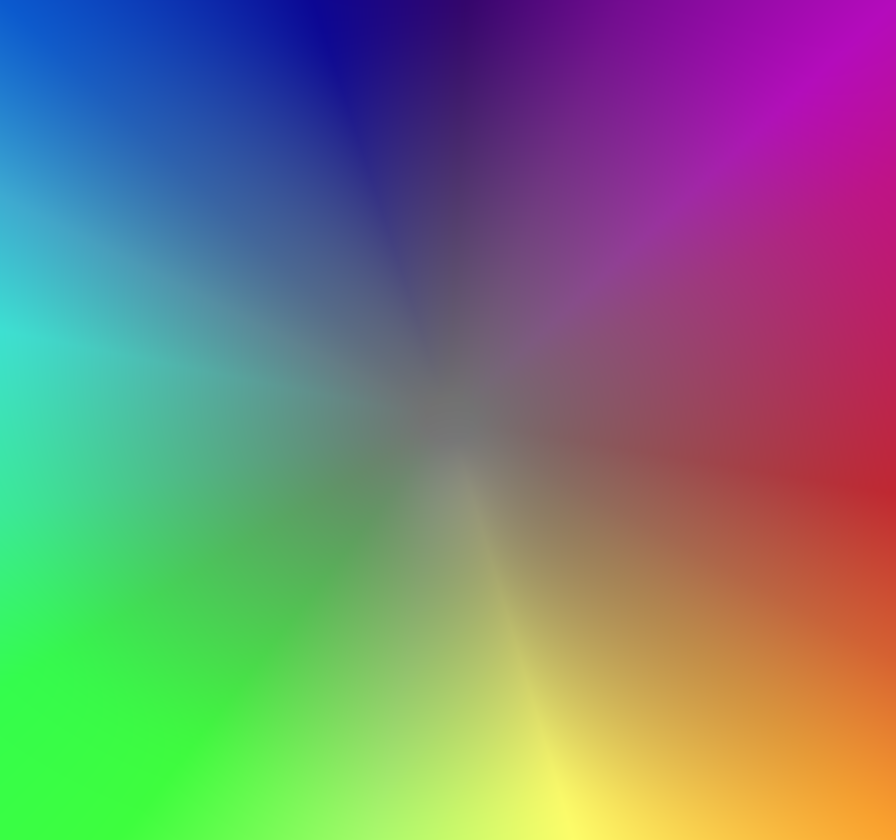
Reproduce this background procedurally as a Shadertoy shader.

```glsl
// A soft colour wheel: vivid rim hues fade radially into a neutral grey hub.
// Each hue stop has an angle and a reach, the radius where it is fully vivid;
// neighbouring stops are blended by angle, then mixed with the grey by radius.

const vec2 HUB = vec2(0.502, 0.5);
const vec3 HUB_GREY = vec3(0.435);
const float HUB_SIZE = 0.05;      // radius of the flat grey core
const float RIM_SOFTNESS = 0.01;  // rounding where a hue becomes fully vivid

const vec2 GLOW_CENTRE = vec2(0.51, 0.42);
const vec2 GLOW_SIZE = vec2(0.07, 0.08);
const float GLOW_STRENGTH = 0.05;

const int STOP_COUNT = 16;

// Rim hues, counter-clockwise from the right edge
const vec3 RIM_HUE[STOP_COUNT] = vec3[](
    vec3(0.76, 0.06, 0.53), vec3(0.71, 0.04, 0.74),
    vec3(0.45, 0.03, 0.57), vec3(0.19, 0.00, 0.42),
    vec3(0.04, 0.02, 0.58), vec3(0.03, 0.35, 0.82),
    vec3(0.23, 0.68, 0.84), vec3(0.23, 0.90, 0.84),
    vec3(0.22, 0.94, 0.60), vec3(0.20, 1.00, 0.30),
    vec3(0.24, 1.00, 0.24), vec3(0.67, 1.00, 0.42),
    vec3(1.00, 1.00, 0.41), vec3(1.00, 0.64, 0.17),
    vec3(0.86, 0.38, 0.18), vec3(0.77, 0.14, 0.18)
);

// Angle in degrees and reach of each hue
const vec2 RIM_SHAPE[STOP_COUNT] = vec2[](
    vec2( 30.0, 1.10), vec2( 45.0, 1.06),
    vec2( 69.0, 1.04), vec2( 88.0, 1.00),
    vec2(107.0, 0.92), vec2(135.0, 1.33),
    vec2(152.0, 1.13), vec2(168.0, 1.02),
    vec2(192.5, 1.02), vec2(212.5, 1.05),
    vec2(233.5, 0.95), vec2(260.5, 1.00),
    vec2(285.5, 0.92), vec2(315.0, 1.33),
    vec2(330.0, 1.14), vec2(350.0, 1.02)
);

// Hue in rgb and reach in w, for any angle in degrees
vec4 rimAt(float angle) {
    vec4 rim = vec4(RIM_HUE[0], RIM_SHAPE[0].y);
    for (int i = 0; i < STOP_COUNT; i++) {
        int next = (i + 1) % STOP_COUNT;
        float span = mod(RIM_SHAPE[next].x - RIM_SHAPE[i].x, 360.0);
        float offset = mod(angle - RIM_SHAPE[i].x, 360.0);
        if (offset < span) {
            rim = mix(vec4(RIM_HUE[i], RIM_SHAPE[i].y),
                      vec4(RIM_HUE[next], RIM_SHAPE[next].y),
                      offset / span);
        }
    }
    return rim;
}

// Linear fade from hub to rim, with a rounded upper limit
float vividness(float radius, float reach) {
    float t = max(radius - HUB_SIZE, 0.0) / (reach - HUB_SIZE);
    float rest = 1.0 - t;
    float softRest = 0.5 * (rest + sqrt(rest * rest + RIM_SOFTNESS));
    return clamp(1.0 - softRest, 0.0, 1.0);
}

void mainImage(out vec4 fragColor, in vec2 fragCoord) {
    vec2 uv = fragCoord / iResolution.xy;

    // Polar coordinates: radius 1 touches the middle of each edge
    vec2 p = 2.0 * (uv - HUB) + 1e-5;
    vec4 rim = rimAt(degrees(atan(p.y, p.x)));
    vec3 colour = mix(HUB_GREY, rim.rgb, vividness(length(p), rim.w));

    // Pale glow just below the hub
    vec2 g = (uv - GLOW_CENTRE) / GLOW_SIZE;
    colour += GLOW_STRENGTH * exp(-dot(g, g));

    fragColor = vec4(clamp(colour, 0.0, 1.0), 1.0);
}
```
